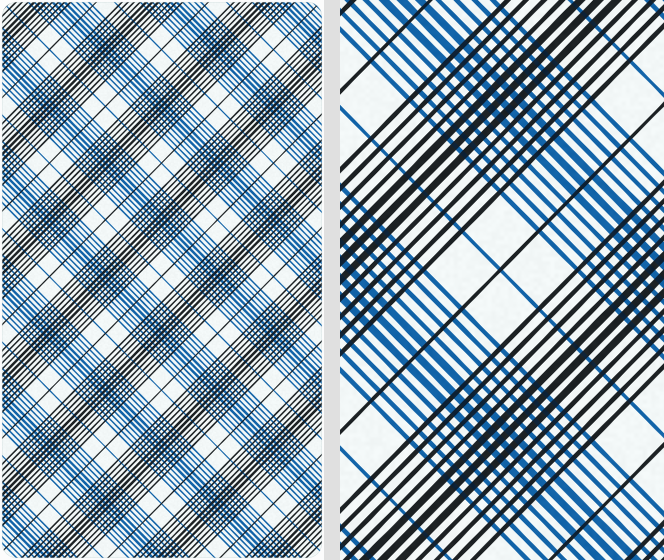
Left, the full canvas; right, a detail of the centre.
This pattern is drawn by a Shadertoy shader. Its source:

```glsl
// Diagonal plaid card: black and blue stripe bands crossing on pale paper

float hash(vec2 p) {
    vec3 q = fract(p.xyx * vec3(0.1031, 0.1030, 0.0973));
    q += dot(q, q.yzx + 33.33);
    return fract((q.x + q.y) * q.z);
}

float valueNoise(vec2 p) {
    vec2 cell = floor(p), f = fract(p);
    f = f * f * (3.0 - 2.0 * f);
    return mix(mix(hash(cell), hash(cell + vec2(1, 0)), f.x),
               mix(hash(cell + vec2(0, 1)), hash(cell + vec2(1, 1)), f.x), f.y);
}

float lineCoverage(float dist, float halfWidth, float pixel) {
    return clamp((halfWidth - dist) / pixel + 0.5, 0.0, min(1.0, 2.0 * halfWidth / pixel));
}

// Eleven lines per band, the middle three heavier, and one hairline in the gap
float stripeBand(float t, float pixel, float wobble) {
    float s = fract(t + 0.5) - 0.5;
    float index = clamp(round(s / 0.054), -5.0, 5.0);
    float halfWidth = abs(index) < 1.5 ? 0.0155 : 0.0095;
    float band = lineCoverage(abs(s - index * 0.054), halfWidth + wobble, pixel);
    float hairline = lineCoverage(0.5 - abs(s), 0.0075 + wobble, pixel);
    return max(band, hairline);
}

float roundedBox(vec2 p, vec2 halfSize, float radius) {
    vec2 q = abs(p) - halfSize + radius;
    return length(max(q, 0.0)) + min(max(q.x, q.y), 0.0) - radius;
}

void mainImage(out vec4 fragColor, in vec2 fragCoord) {
    vec2 p = (fragCoord - 0.5 * iResolution.xy) / iResolution.y;
    float pixel = 1.0 / iResolution.y;

    // Diagonal axes: one unit is one repeat, a gap crossing lies near the centre
    vec2 q = (p - vec2(-0.001, 0.006)) / vec2(0.2, 0.2027);
    float falling = q.x + q.y + 0.5;
    float rising = q.x - q.y + 0.5;
    float stripePixel = pixel * 7.0;

    // Slight unevenness of the printed line widths
    float wobble = 0.002 * (valueNoise(p * 90.0) - 0.5);
    float blueInk = stripeBand(falling, stripePixel, wobble);
    float blackInk = stripeBand(rising, stripePixel, wobble);

    // Paper, then blue, then black tinted where it covers blue
    vec3 color = vec3(0.95, 0.97, 0.97);
    color = mix(color, vec3(0.07, 0.39, 0.66), blueInk);
    color = mix(color, mix(vec3(0.11, 0.13, 0.14), vec3(0.05, 0.13, 0.21), blueInk), blackInk);
    color += 0.025 * (valueNoise(p * 400.0) - 0.5);

    // Rounded card edge with a pale rim
    vec2 halfCard = vec2(0.5 * iResolution.x / iResolution.y, 0.5) - 0.0035;
    float edge = roundedBox(p, halfCard, 0.026);
    color = mix(color, vec3(0.78, 0.84, 0.84), 0.6 * lineCoverage(abs(edge), 0.001, pixel));
    color = mix(color, vec3(0.99), clamp(edge / pixel + 0.5, 0.0, 1.0));

    fragColor = vec4(clamp(color, 0.0, 1.0), 1.0);
}
```
